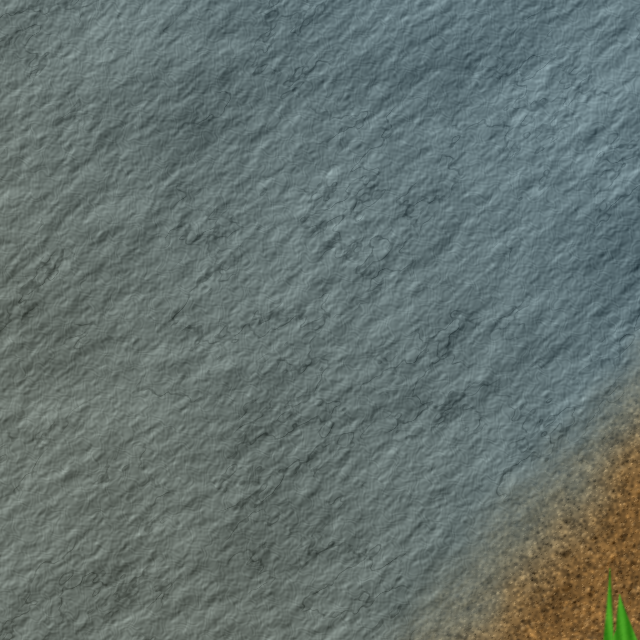
This texture is drawn by a Shadertoy shader. Its source:

```glsl
#define STREAK_DIR vec2(0.77, 0.64)
#define STREAK_STRETCH 0.55
#define TONE_GAIN 0.027
#define SWELL_GAIN 0.85
#define RELIEF_GAIN 0.22
#define RELIEF_STEP 0.0013
#define WEAVE_GAIN 0.024
#define WEAVE_FREQ 700.0
#define CREASE_GAIN 0.075
#define SHORE_SOFT 0.095
#define PEBBLE_LAYERS 3

const int SWELL_COUNT = 9;
// Broad light and dark patches: centre, radius, strength
const vec4 SWELLS[SWELL_COUNT] = vec4[](
    vec4(0.40, 0.14, 0.09, -0.065), vec4(0.99, 0.61, 0.09, -0.085),
    vec4(0.73, 0.93, 0.10, -0.060), vec4(0.26, 0.81, 0.10, -0.050),
    vec4(0.08, 0.48, 0.10, -0.035), vec4(0.58, 0.75, 0.12, 0.030),
    vec4(0.88, 0.84, 0.11, 0.055), vec4(0.16, 0.92, 0.09, 0.035),
    vec4(0.04, 0.65, 0.09, 0.030));

vec3 hash3(vec2 cell) {
    vec3 h = fract(cell.xyx * vec3(0.1031, 0.1030, 0.0973));
    h += dot(h, h.yxz + 33.33);
    return fract((h.xxy + h.yzz) * h.zyx);
}

// Smooth cellular noise: signed round bumps, one per cell
float cellNoise(vec2 p) {
    vec2 cell = floor(p);
    float sum = 0.0;
    for (int j = -1; j <= 1; j++)
    for (int i = -1; i <= 1; i++) {
        vec2 c = cell + vec2(i, j);
        vec3 h = hash3(c + 71.0);
        vec2 d = p - c - h.xy;
        float k = max(0.0, 1.0 - dot(d, d));
        sum += k * k * k * (2.0 * h.z - 1.0);
    }
    return sum;
}

vec2 alongStreaks(vec2 p) {
    vec2 across = vec2(-STREAK_DIR.y, STREAK_DIR.x);
    return vec2(dot(p, STREAK_DIR), dot(p, across));
}

float streaks(vec2 p, float freq, int octaves, float falloff) {
    vec2 q = alongStreaks(p) * vec2(STREAK_STRETCH, 1.0);
    float sum = 0.0, amp = 1.0;
    for (int i = 0; i < octaves; i++) {
        sum += amp * cellNoise(q * freq + 13.7 * float(i));
        freq *= 2.0;
        amp *= falloff;
    }
    return sum;
}

// Thin broken dark lines where a jagged field crosses zero
float creases(vec2 p) {
    float field = streaks(p, 22.0, 4, 0.6);
    float line = 1.0 - smoothstep(0.02, 0.13, abs(field));
    return line * smoothstep(-0.1, 0.35, streaks(p + 3.1, 13.0, 2, 0.7));
}

vec3 waterColor(vec2 p) {
    vec3 col = mix(vec3(0.405, 0.438, 0.410), vec3(0.380, 0.460, 0.485),
                   smoothstep(0.25, 1.6, p.x + p.y * 0.8));
    float light = 0.008;
    for (int i = 0; i < SWELL_COUNT; i++) {
        vec2 d = alongStreaks(p - SWELLS[i].xy) * vec2(0.7, 1.2) / SWELLS[i].z;
        light += SWELL_GAIN * SWELLS[i].w * exp(-dot(d, d));
    }
    light += TONE_GAIN * streaks(p, 9.0, 4, 0.85);
    // Fine ripples lit from the upper left
    vec2 stepDir = RELIEF_STEP * vec2(-0.6, 0.8);
    float slope = streaks(p - stepDir, 40.0, 3, 0.62) - streaks(p + stepDir, 40.0, 3, 0.62);
    light += RELIEF_GAIN * slope;
    light -= CREASE_GAIN * creases(p);
    // Tiny maze of crossed threads, bent by the ripples
    vec2 q = alongStreaks(p) * WEAVE_FREQ;
    q += 4.0 * vec2(cellNoise(p * 75.0), cellNoise(p * 75.0 + 40.0));
    light += WEAVE_GAIN * (sin(q.x) * sin(q.y) + 0.8 * sin(q.y * 0.8 + 1.5 * sin(q.x * 0.5)));
    return col + light * vec3(0.95, 1.0, 0.99);
}

// Scattered stones: x is light and shade, y is coverage
vec2 pebbles(vec2 p, float freq) {
    vec2 g = p * freq, cell = floor(g), result = vec2(0.0);
    for (int j = -1; j <= 1; j++)
    for (int i = -1; i <= 1; i++) {
        vec2 c = cell + vec2(i, j);
        vec3 h = hash3(c + freq);
        vec2 d = g - c - h.xy;
        float radius = 0.12 + 0.32 * h.z * h.z;
        float cover = 1.0 - smoothstep(radius * 0.6, radius * 1.2, length(d));
        float lit = dot(d, vec2(-0.6, 0.8)) / radius + h.x - 0.45;
        if (cover > result.y) result = vec2(lit * cover, cover);
    }
    return result;
}

vec3 sandColor(vec2 p, float depth) {
    vec3 col = mix(vec3(0.47, 0.43, 0.33), vec3(0.46, 0.34, 0.19), smoothstep(-0.02, 0.12, depth));
    col *= 1.0 + 0.10 * cellNoise(p * 24.0) + 0.18 * cellNoise(p * 95.0) + 0.28 * cellNoise(p * 190.0);
    float freq = 42.0;
    for (int i = 0; i < PEBBLE_LAYERS; i++) {
        col += 0.11 * pebbles(p, freq).x * vec3(1.0, 0.9, 0.72);
        freq *= 1.8;
    }
    return col;
}

// Tapered blade growing from the lower edge
float blade(vec2 p, float root, vec2 tip, float width) {
    float t = clamp(p.y / tip.y, 0.0, 1.0);
    float offset = abs(p.x - mix(root, tip.x, t * (1.4 - 0.4 * t)));
    return (1.0 - smoothstep(-0.003, 0.003, offset - width * (1.0 - t))) * (1.0 - step(tip.y, p.y));
}

void mainImage(out vec4 fragColor, in vec2 fragCoord) {
    vec2 p = fragCoord / iResolution.xy;
    // Signed distance into the sandy corner
    float depth = dot(p - vec2(0.69, 0.0), vec2(0.77, -0.64));
    depth += 0.020 * cellNoise(p * 9.0) + 0.010 * cellNoise(p * 28.0);
    float shore = smoothstep(-SHORE_SOFT, SHORE_SOFT * 0.75, depth);
    vec3 col = mix(waterColor(p), sandColor(p, depth), shore);
    // Grass tuft
    float grass = max(blade(p, 0.951, vec2(0.953, 0.112), 0.008),
                      max(blade(p, 0.979, vec2(0.968, 0.072), 0.017),
                          blade(p, 0.962, vec2(0.975, 0.045), 0.008)));
    vec3 green = mix(vec3(0.14, 0.48, 0.06), vec3(0.28, 0.66, 0.15), 0.5 + 0.5 * sin(p.x * 330.0 + p.y * 40.0));
    col = mix(col, green, grass * 0.88);
    fragColor = vec4(clamp(col, 0.0, 1.0), 1.0);
}
```
